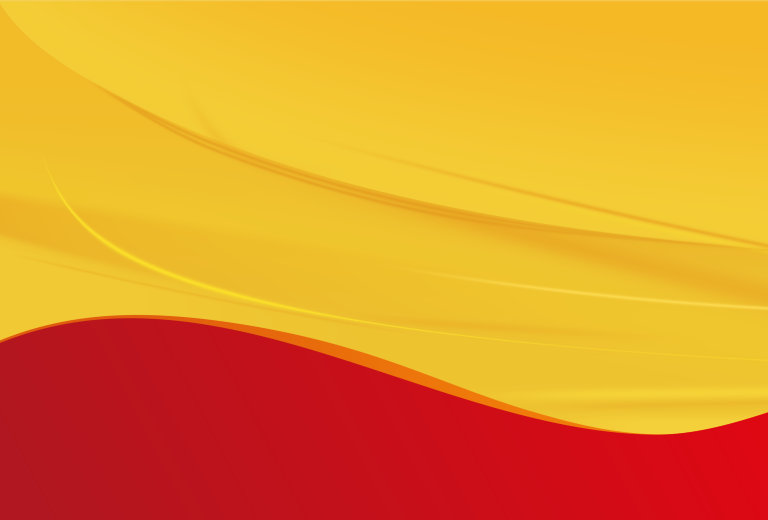
This background is drawn by a Shadertoy shader. Its source:

```glsl
// Golden backdrop of sweeping translucent folds above a glossy red wave.

// Converts height above a curve into perpendicular distance in canvas heights.
float curveDistance(float h) {
    return h / max(length(vec2(dFdx(h), dFdy(h))) * iResolution.y, 1e-4);
}

// Antialiased coverage of the region above a curve.
float above(float h) {
    return smoothstep(-0.7, 0.7, curveDistance(h) * iResolution.y);
}

// Soft line along a curve.
float stroke(float h, float width) {
    float d = curveDistance(h) / width;
    return exp(-d * d);
}

// Rises over a..b, then falls over c..d.
float window(float x, float a, float b, float c, float d) {
    return smoothstep(a, b, x) * (1.0 - smoothstep(c, d, x));
}

void mainImage(out vec4 fragColor, in vec2 fragCoord) {
    vec2 uv = fragCoord / iResolution.xy;
    float x = uv.x, y = uv.y, r = 1.0 - x;
    vec3 amber = vec3(0.91, 0.63, 0.12);
    vec3 lemon = vec3(0.98, 0.87, 0.16);

    // Lower golden sheet
    vec3 color = mix(vec3(0.93, 0.765, 0.19), vec3(0.95, 0.735, 0.155), smoothstep(0.45, 0.95, y));
    color = mix(color, vec3(0.945, 0.785, 0.17), 0.6 * exp(-pow((y - 0.64 + 0.3 * x) / 0.07, 2.0)));

    // Amber fold entering from the left
    float foldTop = 0.63 - 0.24 * x - y;
    float foldBottom = y - 0.546 + 0.42 * x - 0.17 * x * x;
    float fold = smoothstep(-0.012, 0.02, foldTop) * smoothstep(-0.012, 0.012, foldBottom);
    color = mix(color, amber, fold * (0.16 + 0.34 * exp(-5.0 * x)) * (1.0 - smoothstep(0.3, 0.95, x)));
    color = mix(color, vec3(0.95, 0.80, 0.21), 0.7 * smoothstep(0.01, -0.03, foldBottom) * (1.0 - smoothstep(0.1, 0.5, x)));

    // Faint creases above the wave
    color = mix(color, amber, 0.3 * stroke(y - 0.517 + 0.36 * x - 0.12 * x * x, 0.003) * window(x, 0.0, 0.1, 0.4, 0.6));
    color = mix(color, amber, 0.28 * stroke(y - 0.36 - 0.1 * (0.75 - x), 0.009) * window(x, 0.4, 0.6, 0.65, 0.95));

    // Broad shadow trailing to the right
    float shadow = y - 0.433 - 0.33 * r - 0.11 * r * r;
    color = mix(color, amber, 0.55 * stroke(shadow, 0.012 + 0.015 * x) * smoothstep(0.25, 0.65, x));

    // Upper sheet, brightest beside its lower boundary
    float sheet = y - 0.463 - 0.49 * exp(-2.15 * x) - 0.04 * exp(-30.0 * x);
    vec3 upper = mix(vec3(0.955, 0.805, 0.21), vec3(0.96, 0.725, 0.15), smoothstep(0.0, 0.42, sheet));
    color = mix(color, amber, 0.28 * smoothstep(-0.08, 0.0, sheet) * smoothstep(0.2, 0.6, x));
    color = mix(color, upper, above(sheet));

    // Dark hairlines following the boundary
    for (int i = 0; i < 2; i++) {
        float offset = (0.009 + 0.011 * float(i)) * window(x, 0.08, 0.28, 0.5, 1.0);
        color = mix(color, vec3(0.88, 0.58, 0.1), 0.55 * stroke(sheet + offset, 0.0035) * window(x, 0.1, 0.2, 0.5, 1.2));
    }

    // Wisps on the upper sheet
    float ridge = y - 0.527 - 0.30 * r - 0.085 * r * r;
    color = mix(color, amber, 0.65 * stroke(ridge, 0.0045) * smoothstep(0.34, 0.8, x));
    color = mix(color, lemon, 0.25 * stroke(ridge + 0.011, 0.005) * smoothstep(0.5, 0.9, x));
    float wisp = y - 0.66 - 0.24 * exp(-max(x - 0.22, 0.0) / 0.055);
    color = mix(color, amber, 0.25 * stroke(wisp, 0.012) * window(x, 0.23, 0.28, 0.3, 0.46));

    // Bright yellow arc and pale highlight
    float arc = y - 0.262 - 0.24 * exp(-2.0 * x) - 0.225 / (1.0 + 18.0 * max(x - 0.055, -0.03));
    color = mix(color, lemon, stroke(arc, 0.0015 + 0.0035 * window(x, 0.05, 0.16, 0.25, 0.5))
        * smoothstep(0.05, 0.085, x) * (1.0 - 0.6 * smoothstep(0.35, 0.8, x)));
    float highlight = y - 0.407 - 0.08 * r - 0.17 * r * r;
    color = mix(color, vec3(0.99, 0.86, 0.32), 0.85 * stroke(highlight, 0.0035) * smoothstep(0.47, 0.75, x));

    // Layered gleams in the right hollow
    color = mix(color, vec3(0.97, 0.84, 0.22), 0.8 * stroke(y - 0.24 - 0.02 * (x - 0.7), 0.011) * smoothstep(0.57, 0.8, x));
    color = mix(color, amber, 0.25 * stroke(y - 0.22 - 0.03 * (x - 0.8), 0.007) * smoothstep(0.65, 0.85, x));
    color = mix(color, vec3(0.97, 0.84, 0.25), 0.7 * smoothstep(0.215, 0.185, y) * smoothstep(0.65, 0.85, x));

    // Red wave with a tapering orange rim
    float t = x - 0.17;
    float wave = y - 0.388 - 4.109 * t * t * (t / 3.0 - 0.3445) - 0.011 * smoothstep(0.85, 1.0, x);
    float rim = (0.005 + 0.021 * exp(-pow((x - 0.49) / 0.19, 2.0))) * (1.0 - smoothstep(0.7, 0.89, x));
    vec3 orange = mix(vec3(0.88, 0.36, 0.05), vec3(0.94, 0.48, 0.04), smoothstep(0.1, 0.7, x));
    vec3 red = mix(vec3(0.69, 0.09, 0.125), vec3(0.87, 0.03, 0.075), clamp(x + 0.35 * (y - 0.12), 0.0, 1.0));
    color = mix(orange, color, above(wave - rim));
    color = mix(red, color, above(wave));

    // Pale hairline along the top
    color = mix(color, vec3(0.96, 0.83, 0.42), 0.6 * smoothstep(0.996, 0.999, y));
    fragColor = vec4(color, 1.0);
}
```
